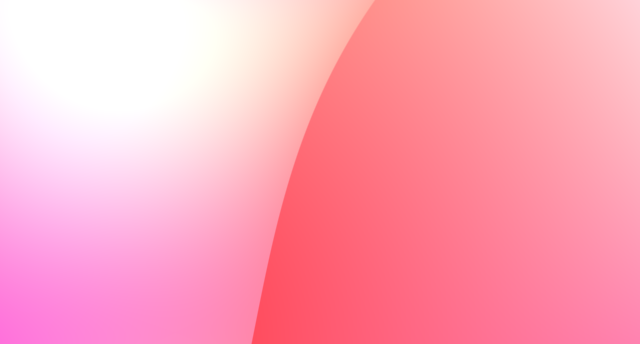
Reproduce this background procedurally as a WebGL 2 fragment shader.

```glsl
#version 300 es
precision highp float;

uniform vec2 u_resolution;
out vec4 fragColor;

// Horizontal position of the curved boundary at height y
float boundary(float y) {
    return 0.393 + y * (0.1075 + y * (-0.0135 + y * 0.099));
}

// Smooth curve through three colours at t = 0, 0.5, 1
vec3 blend3(vec3 a, vec3 b, vec3 c, float t) {
    return a * (2.0 * t - 1.0) * (t - 1.0)
         + b * 4.0 * t * (1.0 - t)
         + c * t * (2.0 * t - 1.0);
}

// Smooth curve through four colours at t = 0, 1/3, 2/3, 1
vec3 blend4(vec3 a, vec3 b, vec3 c, vec3 d, float t) {
    float k = 3.0 * t;
    float k1 = k - 1.0, k2 = k - 2.0, k3 = k - 3.0;
    return -a * k1 * k2 * k3 / 6.0
         + b * k * k2 * k3 / 2.0
         - c * k * k1 * k3 / 2.0
         + d * k * k1 * k2 / 6.0;
}

// White glow fading into magenta below and coral beside the curve
vec3 paleSide(float across, float y) {
    vec3 magenta = blend3(vec3(1.0, 0.44, 0.86), vec3(1.0, 0.54, 0.82), vec3(1.0, 0.53, 0.67), across);
    vec3 orchid  = blend3(vec3(1.0, 0.62, 0.89), vec3(1.0, 0.70, 0.88), vec3(1.0, 0.57, 0.66), across);
    vec3 blush   = blend3(vec3(1.0, 0.87, 0.97), vec3(1.0, 0.98, 0.985), vec3(1.0, 0.67, 0.66), across);
    vec3 white   = blend3(vec3(1.0, 0.99, 1.0), vec3(1.0, 0.995, 0.99), vec3(1.0, 0.69, 0.65), across);
    return blend4(magenta, orchid, blush, white, y);
}

// Saturated coral rising to pale rose at the upper right
vec3 coralSide(float across, float y) {
    vec3 red    = blend3(vec3(1.0, 0.30, 0.37), vec3(1.0, 0.42, 0.545), vec3(1.0, 0.51, 0.69), across);
    vec3 coral  = blend3(vec3(1.0, 0.35, 0.41), vec3(1.0, 0.48, 0.565), vec3(1.0, 0.62, 0.72), across);
    vec3 salmon = blend3(vec3(1.0, 0.45, 0.48), vec3(1.0, 0.57, 0.61), vec3(1.0, 0.73, 0.77), across);
    vec3 rose   = blend3(vec3(1.0, 0.57, 0.55), vec3(1.0, 0.69, 0.69), vec3(1.0, 0.82, 0.85), across);
    return blend4(red, coral, salmon, rose, y);
}

void main() {
    vec2 uv = gl_FragCoord.xy / u_resolution;
    float edge = boundary(uv.y);
    float offset = uv.x - edge;

    // Each side is measured from the canvas border to the curve
    vec3 pale = paleSide(clamp(uv.x / edge, 0.0, 1.0), uv.y);
    vec3 coral = coralSide(clamp(offset / (1.0 - edge), 0.0, 1.0), uv.y);

    // Antialiased join
    float softness = 0.75 * fwidth(offset);
    float inside = smoothstep(-softness, softness, offset);
    vec3 color = mix(clamp(pale, 0.0, 1.0), clamp(coral, 0.0, 1.0), inside);
    fragColor = vec4(color, 1.0);
}
```
